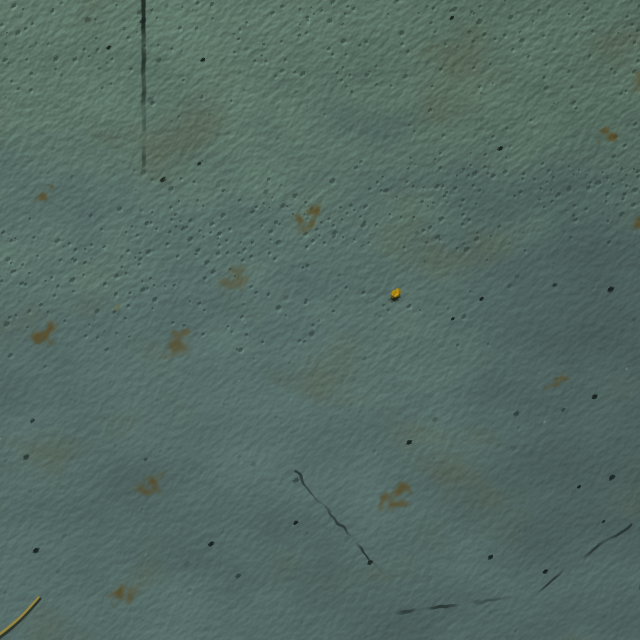
Give the GLSL for this texture, as a Shadertoy shader.

```glsl
vec2 hash2(vec2 p) {
    vec3 q = fract(vec3(p.xyx) * vec3(0.1031, 0.1030, 0.0973));
    q += dot(q, q.yzx + 33.33);
    return fract((q.xx + q.yz) * q.zy);
}

float corner(vec2 cell, vec2 offset) {
    float angle = 6.2832 * hash2(cell + offset).x;
    return cos(angle) * offset.x + sin(angle) * offset.y;
}

float gradAt(vec2 cell, vec2 f, vec2 o) {
    float angle = 6.2832 * hash2(cell + o).x;
    return dot(vec2(cos(angle), sin(angle)), f - o);
}

float noise(vec2 p) {
    vec2 i = floor(p), f = fract(p);
    vec2 u = f * f * f * (f * (f * 6.0 - 15.0) + 10.0);
    vec2 e = vec2(1, 0);
    return mix(mix(gradAt(i, f, e.yy), gradAt(i, f, e.xy), u.x),
               mix(gradAt(i, f, e.yx), gradAt(i, f, e.xx), u.x), u.y);
}

float fbm(vec2 p) {
    float sum = 0.0, amp = 0.6;
    for (int i = 0; i < 4; i++) {
        sum += amp * noise(p);
        p = mat2(1.6, 1.2, -1.2, 1.6) * p + 7.3;
        amp *= 0.5;
    }
    return sum;
}

// Turns the axes so that x runs up to the right
vec2 slant(vec2 p) { return mat2(0.8, -0.6, 0.6, 0.8) * p; }

float relief(vec2 p) {
    vec2 q = slant(p);
    return noise(q * vec2(65, 115)) + 0.5 * noise(q * vec2(140, 220) + 9.0);
}

// Scattered ragged ovals, n cells per unit; radius is in cells
float spots(vec2 p, float n, float share, float radius, float seed) {
    vec2 q = slant(p) * n + seed;
    vec2 id = floor(q), kind = hash2(id + 71.0);
    vec2 d = fract(q) - 0.32 - 0.36 * hash2(id);
    float r = radius * (0.55 + 0.45 * kind.y);
    float dist = length(d * vec2(0.8, 1.25)) + 0.35 * r * noise(d * 2.0 / r + id * 5.0);
    float present = 1.0 - smoothstep(share - 0.04, share + 0.04, kind.x + 0.04);
    return present * (1.0 - smoothstep(0.45 * r, r, dist));
}

float stroke(vec2 p, vec2 a, vec2 b, float width) {
    vec2 ab = b - a;
    float t = clamp(dot(p - a, ab) / dot(ab, ab), 0.0, 1.0);
    return 1.0 - smoothstep(0.3 * width, width, length(p - a - ab * t));
}

void mainImage(out vec4 fragColor, in vec2 fragCoord) {
    vec2 p = fragCoord / iResolution.y;
    float cloud = fbm(p * vec2(2.5, 4.0) + 3.0);
    float mottle = fbm(p * vec2(9, 14) + 20.0);

    // Painted plaster: greener above, bluer below
    vec3 color = mix(vec3(0.323, 0.408, 0.395), vec3(0.338, 0.428, 0.378),
                     smoothstep(0.45, 0.95, p.y + 0.5 * cloud + 0.2 * mottle));
    color *= 1.03 + 0.16 * cloud + 0.11 * mottle - 0.09 * smoothstep(0.3, 1.0, p.x)
           + 0.04 * smoothstep(0.3, 0.8, p.y);
    float warm = smoothstep(0.05, 0.45, fbm(p * vec2(5, 7) + 41.0));
    color = mix(color, vec3(0.34, 0.38, 0.31), 0.5 * warm);

    // Slanted grain lit from above
    float rough = 0.6 + 0.4 * smoothstep(0.35, 0.9, p.y + 0.4 * cloud);
    color *= 1.0 + 0.2 * rough * (relief(p) - relief(p + vec2(-0.0015, 0.003)));

    // Worn bands and rough top hold most of the small pits
    float wave = p.y + 0.06 * noise(p * 5.0);
    float band = exp(-pow((wave - 0.58 - 0.14 * p.x) / 0.07, 2.0))
               + 0.6 * exp(-pow((wave - 0.5) / 0.05, 2.0)) * (1.0 - p.x);
    float share = 0.04 + 0.3 * band + 0.18 * smoothstep(0.75, 1.0, p.y);
    vec2 rim = vec2(-0.002, 0.004);
    float pits = 0.0, lips = 0.0;
    for (int i = 0; i < 2; i++) {
        float n = 48.0 + 27.0 * float(i), seed = 13.0 + 40.0 * float(i);
        pits = max(pits, spots(p, n, share, 0.28, seed));
        lips = max(lips, spots(p + rim, n, share, 0.28, seed));
    }
    color *= 1.0 + 0.13 * lips;
    color = mix(color, vec3(0.17, 0.22, 0.2), 0.55 * pits);

    // Rust stains, blurred and broken
    vec2 smear = p + 0.015 * vec2(noise(p * 35.0), noise(p * 35.0 + 50.0));
    float rust = spots(smear, 7.0, 0.2, 0.2, 5.0) * smoothstep(-0.35, 0.5, noise(p * 60.0) + 0.1);
    color = mix(color, vec3(0.35, 0.27, 0.1), 0.7 * rust);

    // Deep round holes
    float holes = spots(p, 18.0, 0.12, 0.11, 90.0);
    color = mix(color, vec3(0.06, 0.09, 0.08), 0.85 * holes);

    // Yellow chips with a shadow below
    float chipShare = 0.22 * smoothstep(0.3, 0.4, p.y) * (1.0 - smoothstep(0.65, 0.75, p.y));
    float shadow = spots(p + vec2(0.001, 0.007), 8.0, chipShare, 0.09, 33.0);
    float chip = spots(p, 8.0, chipShare, 0.09, 33.0);
    color = mix(color, vec3(0.08, 0.08, 0.04), 0.85 * shadow);
    color = mix(color, vec3(0.68, 0.53, 0.08) * (1.0 + 0.5 * noise(p * 180.0)), chip);

    // Broken hairline cracks
    vec2 bent = p + 0.012 * vec2(noise(p * 14.0), noise(p * 14.0 + 30.0))
              + 0.004 * noise(p * 60.0);
    float crack = stroke(bent, vec2(0.62, 0.045), vec2(0.83, 0.07), 0.004);
    crack = max(crack, stroke(bent, vec2(0.83, 0.07), vec2(0.98, 0.18), 0.003));
    crack = max(crack, stroke(bent, vec2(0.46, 0.26), vec2(0.61, 0.09), 0.003));
    crack *= smoothstep(-0.3, 0.25, noise(p * 24.0 + 8.0));
    float seam = stroke(p + 0.002 * noise(p * 40.0), vec2(0.225, 0.73), vec2(0.224, 1.02), 0.005);
    seam *= smoothstep(0.7, 1.0, p.y + 0.25 * noise(p * 22.0));
    color = mix(color, vec3(0.1, 0.13, 0.12), max(0.65 * crack, 0.85 * seam));

    // Pale flecks and a stray straw
    color = mix(color, vec3(0.7, 0.75, 0.72), 0.8 * spots(p, 14.0, 0.03, 0.05, 150.0));
    vec2 arc = p + vec2(0.0, 0.004 * sin(p.x * 50.0));
    color = mix(color, vec3(0.1, 0.12, 0.08), 0.7 * stroke(arc + vec2(-0.002, 0.003), vec2(-0.01, 0.0), vec2(0.06, 0.067), 0.004));
    color = mix(color, vec3(0.58, 0.52, 0.26), stroke(arc, vec2(-0.01, 0.0), vec2(0.06, 0.067), 0.003));

    fragColor = vec4(color, 1.0);
}
```
